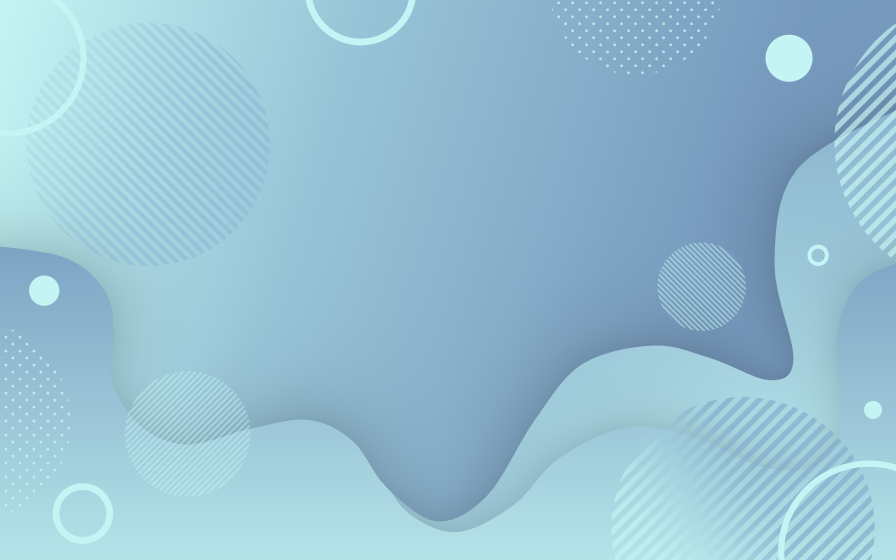
This background is drawn by a WebGL 2 fragment shader. Its source:

```glsl
#version 300 es
precision highp float;

uniform vec2 u_resolution;
out vec4 fragColor;

// Control points of the two wave edges, on a canvas 16 wide and 10 high
const vec2 RIBBON[22] = vec2[](
  vec2(-0.3, 5.63), vec2(1.15, 5.4), vec2(1.87, 4.8), vec2(2.03, 4.05),
  vec2(2.0, 3.2), vec2(2.5, 2.4), vec2(3.33, 2.06), vec2(4.5, 2.35),
  vec2(5.52, 2.5), vec2(6.3, 2.12), vec2(6.9, 1.3), vec2(7.8, 0.69),
  vec2(8.7, 1.15), vec2(9.55, 2.5), vec2(10.4, 3.5), vec2(11.67, 3.83),
  vec2(12.7, 3.6), vec2(13.75, 3.21), vec2(14.17, 3.6), vec2(13.83, 5.3),
  vec2(14.25, 7.0), vec2(16.2, 8.13));
const vec2 FRONT[14] = vec2[](
  vec2(6.77, 1.56), vec2(7.3, 0.83), vec2(8.17, 0.5), vec2(9.17, 0.98),
  vec2(10.0, 1.83), vec2(11.25, 2.38), vec2(12.5, 2.15), vec2(13.65, 1.65),
  vec2(14.58, 1.7), vec2(15.02, 2.4), vec2(14.94, 3.95), vec2(15.3, 4.9),
  vec2(16.0, 5.3), vec2(17.0, 5.6));

// Centre, radius and half thickness; a zero radius gives a solid disc
const vec4 RINGS[8] = vec4[](
  vec4(0.15, 8.96, 1.34, 0.055), vec4(6.44, 10.19, 0.94, 0.06),
  vec4(1.48, 0.83, 0.48, 0.06), vec4(14.61, 5.44, 0.155, 0.035),
  vec4(15.52, 0.15, 1.57, 0.055), vec4(14.09, 8.96, 0.0, 0.42),
  vec4(0.79, 4.81, 0.0, 0.27), vec4(15.59, 2.68, 0.0, 0.16));

float pixel;

float fill(float dist) {
  return clamp(0.5 - dist / pixel, 0.0, 1.0);
}

vec2 spline(vec2 a, vec2 b, vec2 c, vec2 d, float t) {
  return b + 0.5 * t * (c - a + t * (2.0 * a - 5.0 * b + 4.0 * c - d
       + t * (3.0 * (b - c) + d - a)));
}

// Nearest distance to one span; the side flips for each crossing below p
void addSpan(vec2 p, vec2 a, vec2 b, vec2 c, vec2 d, inout float dist, inout float side) {
  vec2 from = b;
  for (int i = 1; i <= 7; i++) {
    vec2 to = spline(a, b, c, d, float(i) / 7.0);
    vec2 e = to - from, w = p - from;
    dist = min(dist, length(w - e * clamp(dot(w, e) / dot(e, e), 0.0, 1.0)));
    if ((from.x > p.x) != (to.x > p.x) && w.y > e.y * w.x / e.x) side = -side;
    from = to;
  }
}

float ribbonEdge(vec2 p) {
  float dist = 100.0, side = -1.0;
  for (int i = 0; i < 21; i++)
    addSpan(p, RIBBON[max(i - 1, 0)], RIBBON[i], RIBBON[i + 1], RIBBON[min(i + 2, 21)], dist, side);
  return dist * side;
}

float frontEdge(vec2 p) {
  float dist = 100.0, side = -1.0;
  for (int i = 0; i < 13; i++)
    addSpan(p, FRONT[max(i - 1, 0)], FRONT[i], FRONT[i + 1], FRONT[min(i + 2, 13)], dist, side);
  return dist * side;
}

// Circle of diagonal stripes; slope -1 falls to the right, +1 rises
float hatch(vec2 p, vec2 centre, float radius, float slope, float period) {
  vec2 q = p - centre;
  float across = (q.x - slope * q.y) * 0.7071 / period;
  float stripe = (abs(fract(across) - 0.5) - 0.25) * period;
  return fill(length(q) - radius) * fill(stripe);
}

// Circle of staggered dots
float dots(vec2 p, vec2 centre, float radius) {
  vec2 q = p - centre;
  vec2 cell = fract(vec2(q.x + q.y, q.x - q.y) / 0.25) - 0.5;
  return fill(length(q) - radius) * fill(length(cell) * 0.177 - 0.024);
}

void main() {
  pixel = 10.0 / u_resolution.y;
  vec2 p = gl_FragCoord.xy * pixel;
  vec3 pale = vec3(0.77, 0.96, 0.955);

  // Diagonal backdrop
  float t = (p.x + 0.3 * (10.0 - p.y)) / 16.0;
  vec3 color = mix(pale, vec3(0.60, 0.77, 0.845), clamp(t / 0.4, 0.0, 1.0));
  color = mix(color, vec3(0.465, 0.605, 0.745), clamp((t - 0.4) / 0.5, 0.0, 1.0));

  // Ribbon and front wave, each with a soft shadow behind it
  float ribbon = ribbonEdge(p), front = frontEdge(p);
  color *= 1.0 - 0.13 * exp(-1.8 * max(ribbon, 0.0));
  float glow = clamp((8.0 - p.y) / 5.5, 0.0, 1.0) - 0.4 * smoothstep(14.0, 8.0, p.x);
  vec3 ribbonColor = mix(vec3(0.55, 0.71, 0.81), vec3(0.68, 0.86, 0.895), glow);
  ribbonColor *= 1.0 - 0.1 * exp(-2.5 * max(front, 0.0));
  color = mix(color, ribbonColor, fill(ribbon));
  vec3 frontColor = mix(vec3(0.71, 0.89, 0.91), vec3(0.495, 0.645, 0.77), clamp(p.y / 5.5, 0.0, 1.0));
  color = mix(color, frontColor, fill(max(ribbon, front)));

  // Striped circles
  float fade = smoothstep(-2.2, 1.2, p.x - 2.65 - 0.5 * (p.y - 7.42));
  color = mix(color, vec3(0.55, 0.73, 0.84), hatch(p, vec2(2.65, 7.42), 2.17, -1.0, 0.15) * mix(0.2, 0.65, fade));
  color = mix(color, pale, 0.45 * hatch(p, vec2(3.35, 2.25), 1.12, 1.0, 0.08));
  color = mix(color, pale, 0.5 * hatch(p, vec2(12.53, 4.88), 0.79, -1.0, 0.07));
  vec3 stripeColor = mix(pale, vec3(0.50, 0.67, 0.79), smoothstep(-2.0, 1.0, p.x - 13.27 + 0.6 * (p.y - 0.56)));
  color = mix(color, stripeColor, 0.65 * hatch(p, vec2(13.27, 0.56), 2.35, 1.0, 0.19));
  color = mix(color, pale, 0.7 * hatch(p, vec2(17.5, 7.46), 2.6, 1.0, 0.19));

  // Dotted circles, rings and discs
  color = mix(color, pale, 0.85 * (dots(p, vec2(11.35, 10.2), 1.54) + dots(p, vec2(-0.52, 2.48), 1.79)));
  for (int i = 0; i < 8; i++) {
    vec4 ring = RINGS[i];
    color = mix(color, pale, fill(abs(length(p - ring.xy) - ring.z) - ring.w));
  }
  fragColor = vec4(color, 1.0);
}
```
